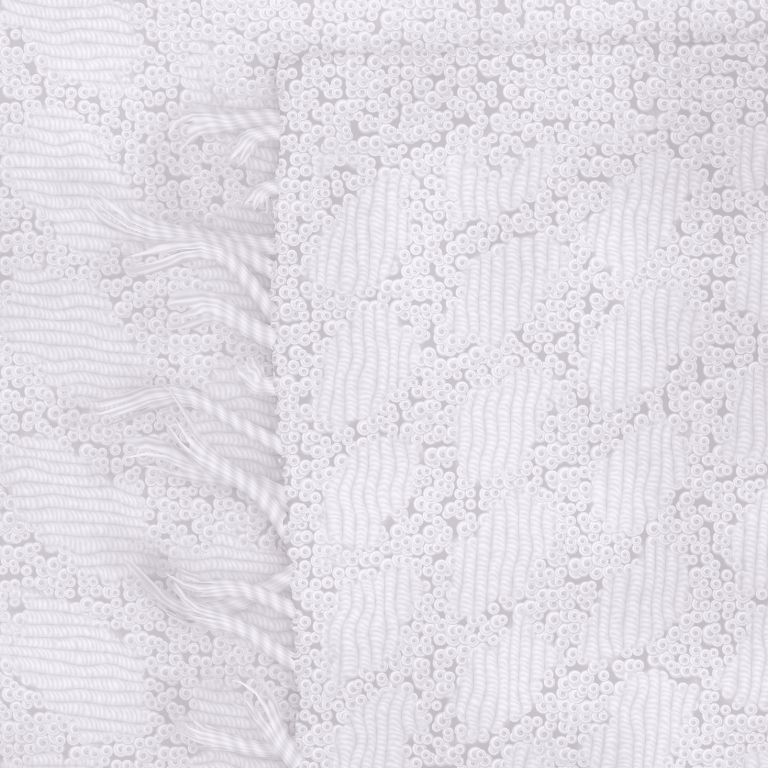
Reproduce this texture procedurally as a Shadertoy shader.

```glsl
// Draws a folded white terry cloth with looped pile, ribbed patches and a knotted fringe.
const vec3 SHADE = vec3(0.58, 0.54, 0.57);
const vec3 LIGHT = vec3(0.965, 0.955, 0.985);
const vec2 LIGHT_DIR = vec2(-0.6, 0.8);
const float RIB_WIDTH = 0.0165;
const float STITCH_PITCH = 0.0068;
const float CURL_SIZE = 0.0145;
const float ROPE_WIDTH = 0.013;
const float FRAY_WIDTH = 0.027;
const float TAU = 6.28319;
const int TASSEL_COUNT = 16;
// Each tassel: root height on the fold, tip x, tip y
const vec3 TASSELS[16] = vec3[16](
    vec3(.84, .21, .80), vec3(.83, .295, .785), vec3(.76, .325, .72), vec3(.68, .22, .73),
    vec3(.64, .085, .745), vec3(.565, .15, .665), vec3(.55, .21, .60), vec3(.50, .31, .53),
    vec3(.41, .105, .475), vec3(.34, .135, .385), vec3(.28, .17, .48), vec3(.26, .15, .28),
    vec3(.20, .20, .25), vec3(.13, .20, .25), vec3(.04, .22, .10), vec3(-.06, .28, .11));

vec2 hash2(vec2 p) {
    vec3 q = fract(p.xyx * vec3(.1031, .1030, .0973));
    q += dot(q, q.yzx + 33.33);
    return fract((q.xx + q.yz) * q.zy);
}

float noise(vec2 p) {
    vec2 i = floor(p), f = fract(p);
    f = f * f * (3.0 - 2.0 * f);
    return mix(mix(hash2(i).x, hash2(i + vec2(1, 0)).x, f.x),
               mix(hash2(i + vec2(0, 1)).x, hash2(i + vec2(1, 1)).x, f.x), f.y);
}

// Left side of the folded layer at a given height
float foldX(float y) {
    return 0.355 + 0.034 * smoothstep(0.65, 0.0, y) + 0.008 * smoothstep(0.65, 0.8, y);
}

// Ribs running along y, crossed by crescent stitches
float ribs(vec2 p) {
    float column = p.x / RIB_WIDTH + 0.7 * noise(p * 28.0);
    float across = fract(column) - 0.5;
    float phase = hash2(vec2(floor(column), 7.0)).x + 0.8 * noise(p * 75.0);
    float stitch = cos(TAU * (p.y / STITCH_PITCH + phase + 1.8 * across * across + 0.7 * across));
    float body = 1.0 - 4.0 * across * across;
    return 0.62 + 0.23 * sqrt(body) + 0.065 * stitch * body + 0.09 * (noise(p * 190.0) - 0.5);
}

// Overlapping coiled loops of yarn
float curls(vec2 p) {
    p /= CURL_SIZE;
    vec2 id = floor(p), f = fract(p);
    float tone = 0.48;
    for (int y = -1; y <= 1; y++)
    for (int x = -1; x <= 1; x++) {
        vec2 cell = vec2(x, y), h = hash2(id + cell);
        vec2 q = f - cell - 0.5 - 0.75 * (h - 0.5);
        float angle = atan(q.y, q.x) + TAU * h.y;
        float d = length(q) / mix(0.5, 0.85, h.x) + 0.1 * sin(angle);
        float ring = smoothstep(0.05, 0.5, d) * (1.0 - 0.65 * smoothstep(0.7, 1.0, d));
        float coil = cos(15.0 * d + angle);
        float loopTone = 0.57 + 0.27 * ring + 0.07 * coil + 0.12 * dot(q, LIGHT_DIR);
        tone = mix(tone, loopTone, 1.0 - smoothstep(0.82, 1.02, d));
    }
    return tone;
}

// 0 inside the ribbed patches of a slanted lattice, 1 in the looped bands
float pileMask(vec2 p, vec2 origin, vec2 pitch, float slant) {
    vec2 cell = (origin - p) / pitch;
    cell.y -= slant * cell.x;
    cell = fract(cell + 0.5) - 0.5;
    return smoothstep(0.31, 0.43, length(cell) + 0.2 * (noise(p * 34.0) - 0.5));
}

// Point on a wavy tassel spine, t from root to tip
vec2 spine(vec2 root, vec2 tip, float t, vec2 h) {
    vec2 axis = tip - root, side = vec2(-axis.y, axis.x);
    float sway = (h.x - 0.5) * 2.2 * t * (1.0 - t) + 0.07 * sin(t * 8.0 + TAU * h.y) * t;
    return root + axis * t + side * sway;
}

// Lays one tassel and its contact shadow over the tone below
float addTassel(float tone, vec2 p, vec3 tassel, float seed) {
    const float STEPS = 10.0;
    vec2 root = vec2(foldX(tassel.x) + 0.015, tassel.x), h = hash2(vec2(seed, 3.7));
    vec2 a = root;
    float dist = 1.0, t = 0.0, offset = 0.0;
    for (float i = 1.0; i <= STEPS; i++) {
        vec2 b = spine(root, tassel.yz, i / STEPS, h), ab = b - a, ap = p - a;
        float k = clamp(dot(ap, ab) / dot(ab, ab), 0.0, 1.0), d = length(ap - ab * k);
        if (d < dist) {
            dist = d;
            t = (i - 1.0 + k) / STEPS;
            offset = (ab.x * ap.y - ab.y * ap.x) / length(ab);
        }
        a = b;
    }
    float fray = smoothstep(0.35, 0.9, t);
    float width = mix(ROPE_WIDTH, FRAY_WIDTH, fray) * mix(0.75, 1.1, h.y);
    float s = offset / width, reach = length(tassel.yz - root);
    float cut = 1.0 - 0.4 * noise(vec2(s * 5.0 + 20.0, seed * 9.0));
    float cover = (1.0 - smoothstep(0.88, 1.0, dist / width)) * (1.0 - smoothstep(cut - 0.07, cut, t));
    float twist = cos(t * reach * 310.0 + s * 2.6);
    float fibre = cos(s * 17.0 + 5.0 * noise(vec2(t * 9.0, s * 3.0 + seed)));
    float yarn = 0.83 - 0.2 * s * s + mix(0.09 * twist + 0.04 * fibre, 0.12 * fibre, fray);
    tone *= 1.0 - 0.22 * exp(-max(dist - width * 0.8, 0.0) / 0.011) * (1.0 - 0.6 * fray);
    return mix(tone, yarn, cover);
}

void mainImage(out vec4 fragColor, in vec2 fragCoord) {
    vec2 p = fragCoord / iResolution.xy;
    float pixel = 1.0 / iResolution.y;

    // Flat layer below: horizontal ribs with broad looped bands
    float backPile = pileMask(p, vec2(0.10, 0.55), vec2(0.24, 0.21), -0.6);
    backPile = max(backPile, smoothstep(0.24, 0.30, p.x) * smoothstep(0.84, 0.9, p.y));
    float tone = mix(ribs(vec2(p.y + 0.08 * p.x, p.x)), curls(p + 3.0), backPile * 0.85);
    tone += 0.07 * smoothstep(0.65, 1.0, p.y) + 0.09 * (noise(p * 8.0) - 0.5);

    // Folded layer outline, roughened by its loops
    float rough = 0.013 * (noise(p * 75.0) - 0.5) + 0.005 * (noise(p * 160.0) - 0.5);
    float topY = 0.925 + 0.048 * (p.x - 0.36);
    float fold = max(foldX(p.y) - p.x, p.y - topY) + rough;
    tone -= 0.30 * exp(-max(fold, 0.0) / 0.018) * (1.0 - 0.5 * smoothstep(topY - 0.02, topY + 0.01, p.y));

    // Fringe
    if (p.x < 0.43)
        for (int i = 0; i < TASSEL_COUNT; i++) tone = addTassel(tone, p, TASSELS[i], float(i) + 1.0);

    // Folded layer: vertical ribs, looped lattice and looped rim
    float pile = pileMask(p, vec2(0.833, 0.72), vec2(0.18, 0.168), 0.6);
    pile = max(pile, smoothstep(-0.06, -0.025, fold));
    pile = max(pile, smoothstep(0.74, 0.80, p.y - 0.12 * p.x + 0.08 * noise(p * 14.0)));
    float front = mix(ribs(vec2(p.x - 0.06 * p.y, p.y)), curls(p), pile);
    front += 0.07 * exp(-8.0 * dot(p - vec2(0.5, 0.45), p - vec2(0.5, 0.45)));
    front -= 0.10 * smoothstep(0.75, 1.0, p.x) * smoothstep(0.3, 0.9, p.y);
    front += 0.09 * (noise(p * 9.0 + 4.0) - 0.5) - 0.09 * smoothstep(-0.012, 0.0, fold);
    tone = mix(tone, front, 1.0 - smoothstep(-pixel, pixel, fold));

    fragColor = vec4(mix(SHADE, LIGHT, clamp(tone + 0.03, 0.0, 1.0)), 1.0);
}
```
